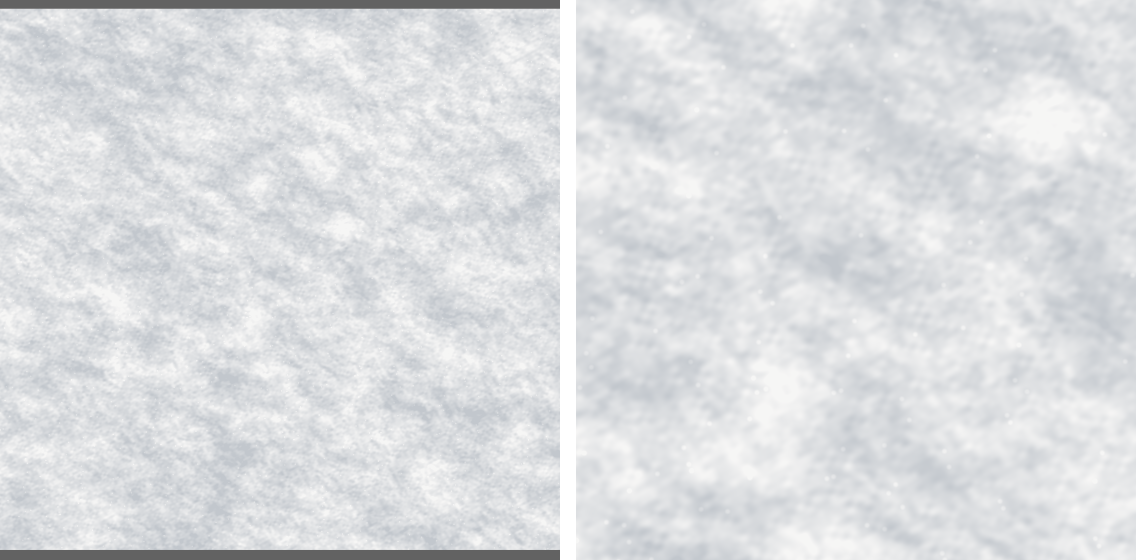
Left, the full canvas; right, a detail of the centre.
Reproduce this texture procedurally as a three.js fragment shader.

```glsl
// Sunlit snow crust between two thin grey bars.
// Slanted, flattened noise octaves make the soft drifts and clumps;
// fine grain and sparse glints add the crystalline surface.

varying vec2 vUv;

const vec3 SHADE_COLOR = vec3(0.785, 0.802, 0.822);
const vec3 LIGHT_COLOR = vec3(0.936, 0.937, 0.938);
const vec3 BAR_COLOR = vec3(0.385);

const float BOTTOM_BAR = 0.018;     // bar heights
const float TOP_BAR = 0.0155;
const float EDGE_SOFTNESS = 0.001;

const vec2 CLUMP_SCALE = vec2(13.0, 24.0);  // cells along and across the slant
const float CLUMP_SLANT = -0.42;    // radians, falling to the right
const float SLANT_SWING = 0.3;      // turn between octaves
const float CLUMP_GAIN = 0.8;
const float CLUMP_CONTRAST = 0.8;

const vec2 DRIFT_SCALE = vec2(3.0, 5.0);
const float DRIFT_CONTRAST = 0.22;

const vec2 GRAIN_SCALE = vec2(190.0, 250.0);
const float GRAIN_CONTRAST = 0.5;
const float GLINT_SCALE = 210.0;
const float GLINT_SHARE = 0.03;
const float GLINT_STRENGTH = 0.35;

float hash(vec2 p) {
  return fract(sin(dot(p, vec2(127.1, 311.7))) * 43758.5453);
}

// Smooth value noise, centred on zero
float noise(vec2 p) {
  vec2 cell = floor(p);
  vec2 f = fract(p);
  f = f * f * (3.0 - 2.0 * f);
  float low = mix(hash(cell), hash(cell + vec2(1.0, 0.0)), f.x);
  float high = mix(hash(cell + vec2(0.0, 1.0)), hash(cell + vec2(1.0, 1.0)), f.x);
  return mix(low, high, f.y) - 0.5;
}

vec2 rotate(vec2 p, float angle) {
  float c = cos(angle);
  float s = sin(angle);
  return vec2(c * p.x + s * p.y, c * p.y - s * p.x);
}

// Octaves of flattened noise, each turned a little to hide the lattice
float clumps(vec2 p) {
  float sum = 0.0;
  float weight = 1.0;
  float frequency = 1.0;
  for (int i = 0; i < 4; i++) {
    float octave = float(i);
    float angle = CLUMP_SLANT + SLANT_SWING * sin(octave * 2.3);
    vec2 q = rotate(p, angle) * CLUMP_SCALE * frequency;
    sum += weight * noise(q + 17.3 * octave);
    weight *= CLUMP_GAIN;
    frequency *= 2.03;
  }
  return sum;
}

// Small round highlights, jittered inside sparse cells
float glints(vec2 p) {
  vec2 q = p * GLINT_SCALE;
  vec2 cell = floor(q);
  vec2 jitter = 0.3 * (vec2(hash(cell + 3.1), hash(cell + 8.7)) - 0.5);
  float spot = 1.0 - smoothstep(0.1, 0.45, length(fract(q) - 0.5 - jitter));
  return spot * step(1.0 - GLINT_SHARE, hash(cell + 41.0));
}

void main() {
  // Bend the surface slightly so that clumps get ragged outlines
  vec2 bend = vec2(noise(vUv * 30.0 + 5.0), noise(vUv * 30.0 + 60.0));
  vec2 surface = vUv + 0.012 * bend;

  // Light and shade of the snow
  float tone = 0.53;
  tone += CLUMP_CONTRAST * clumps(surface);
  tone += DRIFT_CONTRAST * noise(rotate(vUv, CLUMP_SLANT) * DRIFT_SCALE + 9.0);
  tone += GRAIN_CONTRAST * noise(rotate(vUv, 0.5) * GRAIN_SCALE);
  tone += GLINT_STRENGTH * glints(rotate(vUv, 0.3));
  vec3 snow = mix(SHADE_COLOR, LIGHT_COLOR, clamp(tone, -0.15, 1.2));

  // Grey bars at the bottom and top
  float inside = smoothstep(-EDGE_SOFTNESS, EDGE_SOFTNESS, vUv.y - BOTTOM_BAR);
  inside *= smoothstep(-EDGE_SOFTNESS, EDGE_SOFTNESS, 1.0 - TOP_BAR - vUv.y);
  gl_FragColor = vec4(mix(BAR_COLOR, snow, inside), 1.0);
}
```
